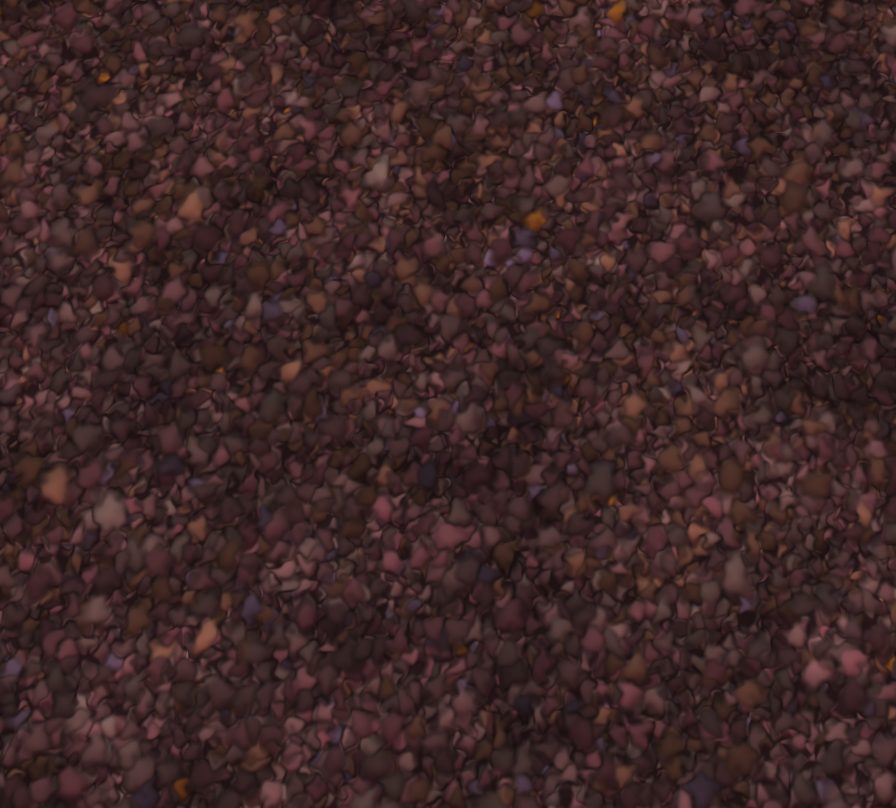
Give the GLSL for this texture, as a Shadertoy shader.

```glsl
// Dim, softly focused bed of coarse sand and small pebbles in mauve and umber

float hash(vec2 p) {
    return fract(sin(dot(p, vec2(127.1, 311.7))) * 43758.5453);
}

float noise(vec2 p) {
    vec2 i = floor(p), f = fract(p);
    f = f * f * (3.0 - 2.0 * f);
    return mix(mix(hash(i), hash(i + vec2(1, 0)), f.x),
               mix(hash(i + vec2(0, 1)), hash(i + vec2(1, 1)), f.x), f.y);
}

// Mineral tint of one grain; warmth shifts the mix from mauve to brown
vec3 mineral(vec2 id, float warmth) {
    float kind = hash(id + 5.3);
    vec3 tint = mix(vec3(0.322, 0.175, 0.193), vec3(0.305, 0.225, 0.212), hash(id + 9.1));
    tint = mix(tint, vec3(0.335, 0.208, 0.170), step(kind, 0.08 + 0.3 * warmth));
    tint = mix(tint, vec3(0.27, 0.195, 0.245), step(0.95, kind));
    tint = mix(tint, vec3(0.42, 0.235, 0.10), step(0.995, kind));
    return tint * (0.66 + 0.68 * pow(hash(id + 2.7), 1.6));
}

// Paints one scattered layer of soft, uneven grains over the ground
vec3 grainLayer(vec3 ground, vec2 p, float freq, float presence, float seed, float warmth) {
    p *= freq;
    vec2 cell = floor(p);
    float blur = min(0.16 + 0.0065 * freq, 0.6);
    for (int y = -1; y <= 1; y++)
    for (int x = -1; x <= 1; x++) {
        vec2 corner = cell + vec2(x, y);
        vec2 id = corner + seed * 37.7;
        if (hash(id + 1.9) > presence) continue;

        // Leaning oval with an angular outline
        vec2 offset = p - corner - vec2(hash(id), hash(id + 3.1));
        float lean = 1.1 + 2.2 * (hash(id + 4.7) - 0.5);
        float c = cos(lean), s = sin(lean);
        float size = mix(0.42, 0.62, hash(id + 6.5));
        float aspect = mix(0.52, 0.9, hash(id + 7.9));
        vec2 local = vec2(c * offset.x + s * offset.y,
                          (c * offset.y - s * offset.x) / aspect) / size;
        float angle = atan(local.y, local.x + 1e-5);
        float d = length(local) * (1.0 + 0.12 * cos(3.0 * angle + 6.28 * hash(id + 8.3)));

        // Contact shadow, then a dome lit from above with a colour fringe
        ground *= 1.0 - 0.2 * (1.0 - smoothstep(0.7, 1.7, d));
        float facing = dot(offset / size, vec2(-0.35, 0.93));
        vec3 shade = 1.06 - 0.27 * d * d + facing * vec3(0.13, 0.23, 0.22);
        vec3 grain = mineral(id, warmth) * max(shade, 0.3);
        ground = mix(ground, grain, 1.0 - smoothstep(1.0 - blur, 1.0 + blur, d));
    }
    return ground;
}

void mainImage(out vec4 fragColor, in vec2 fragCoord) {
    vec2 uv = fragCoord / iResolution.x;

    // Gentle recession: grains shrink and flatten towards the top
    vec2 p = vec2(uv.x - 0.5, 0.88 * uv.y) / (1.0 - 0.22 * uv.y);
    float warmth = clamp(0.9 * uv.y + 0.8 * (noise(p * 7.0) - 0.5), 0.0, 1.0);

    // Small wobble that breaks up the clean outlines
    vec2 wobble = vec2(noise(p * 95.0), noise(p * 95.0 + 41.0)) - 0.5;
    vec2 q = p + 0.009 * wobble;

    // Fine dense grains first, coarse sparse ones last
    vec3 color = vec3(0.13, 0.075, 0.08);
    for (int i = 0; i < 7; i++) {
        float layer = float(i);
        color = grainLayer(color, q, 76.0 * pow(0.85, layer),
                           mix(0.95, 0.06, layer / 6.0), layer + 1.0, warmth);
    }

    // Uneven light in broad patches and clumps
    color *= 0.80 + 0.40 * noise(p * 11.0 + 3.0);
    color *= 0.85 + 0.30 * noise(p * 27.0 + 8.0);
    fragColor = vec4(color * 0.98 + vec3(0.012, 0.008, 0.008), 1.0);
}
```
